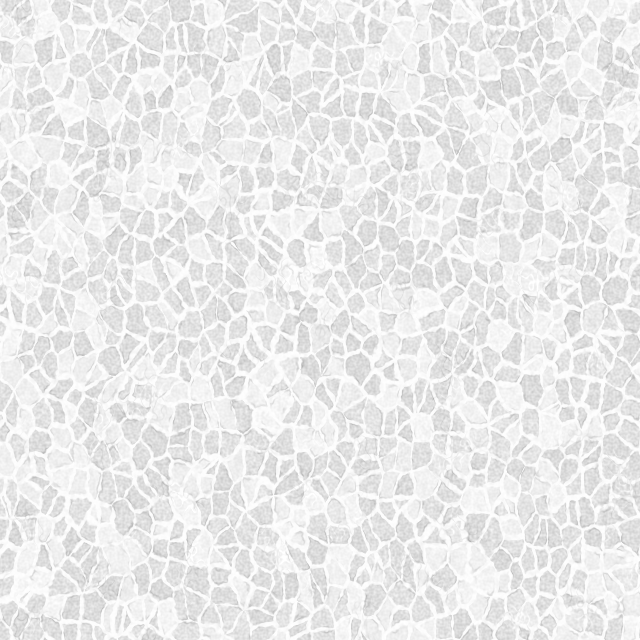
A WebGL 2 fragment shader for this texture:

```glsl
#version 300 es
precision highp float;

uniform vec2 u_resolution;
out vec4 fragColor;

vec2 hash2(vec2 p) {
    vec3 q = fract(p.xyx * vec3(0.1031, 0.1030, 0.0973));
    q += dot(q, q.yzx + 33.33);
    return fract((q.xx + q.yz) * q.zy);
}

float gradientAt(vec2 corner, vec2 offset) {
    float angle = 6.2832 * hash2(corner + 57.0).x;
    return dot(vec2(cos(angle), sin(angle)), offset);
}

float gradientNoise(vec2 p) {
    vec2 i = floor(p), f = fract(p);
    vec2 u = f * f * f * (f * (f * 6.0 - 15.0) + 10.0);
    vec2 e = vec2(1.0, 0.0);
    float low = mix(gradientAt(i, f), gradientAt(i + e, f - e), u.x);
    float high = mix(gradientAt(i + e.yx, f - e.yx), gradientAt(i + 1.0, f - 1.0), u.x);
    return mix(low, high, u.y);
}

// Returns the distance to the nearest cell border and the cell id.
vec3 stoneCells(vec2 p) {
    vec2 base = floor(p), nearest = vec2(0.0), id = base;
    float best = 1e3;
    for (int y = -2; y <= 2; y++) {
        for (int x = -2; x <= 2; x++) {
            vec2 cell = base + vec2(x, y);
            vec2 toSeed = cell + hash2(cell) - p;
            float d = dot(toSeed, toSeed);
            if (d < best) {
                best = d;
                nearest = toSeed;
                id = cell;
            }
        }
    }
    float border = 1e3;
    for (int y = -2; y <= 2; y++) {
        for (int x = -2; x <= 2; x++) {
            vec2 cell = id + vec2(x, y);
            vec2 toSeed = cell + hash2(cell) - p;
            vec2 across = toSeed - nearest;
            if (dot(across, across) > 1e-5) {
                border = min(border, dot(0.5 * (toSeed + nearest), normalize(across)));
            }
        }
    }
    return vec3(border, id);
}

void main() {
    vec2 uv = gl_FragCoord.xy / u_resolution.y;
    float soften = max(0.045, 22.0 / u_resolution.y);

    // Upright chips, leaning and bending a little from place to place
    vec2 bent = uv;
    bent.x += 0.022 * gradientNoise(uv * 7.0) + 0.007 * gradientNoise(uv * 38.0);
    bent.y += 0.007 * gradientNoise(uv * 34.0 + 19.0);
    vec3 stone = stoneCells(bent * vec2(37.0, 27.0));
    vec2 variety = hash2(stone.yz + 211.0);
    vec2 finish = hash2(stone.yz + 431.0);

    // Ragged chip outline with gaps of uneven width
    float ragged = 0.09 * gradientNoise(uv * 95.0) + 0.05 * gradientNoise(uv * 190.0);
    float inside = stone.x - mix(0.045, 0.145, variety.x) + ragged;
    float chip = smoothstep(-soften, soften, inside);

    // Grey chips among a share of pale ones
    float pale = smoothstep(0.66, 0.8, variety.y);
    float tone = mix(mix(0.855, 0.895, finish.x), mix(0.93, 0.965, finish.x), pale);
    tone += 0.03 * gradientNoise(uv * 60.0 + 7.0);

    // Fine mineral grain
    float grain = gradientNoise(uv * 235.0) + 0.6 * gradientNoise(uv * vec2(150.0, 125.0) + 31.0);
    tone += grain * mix(0.085, 0.04, pale);

    // Mortar with faint dust
    float dust = max(gradientNoise(uv * 110.0 + 83.0), 0.0);
    float mortar = 0.992 - 0.06 * dust + 0.012 * grain;
    float shade = mix(mortar, tone, chip);

    // Broken shadow lines along the chip rims
    float rim = 1.0 - smoothstep(0.0, 0.045 + soften, abs(inside - 0.02));
    float broken = smoothstep(0.0, 0.4, gradientNoise(uv * 48.0 + 5.0));
    shade -= 0.10 * rim * broken;

    // Patches of flaked, crinkled surface
    float crease = 1.0 - smoothstep(0.0, 0.14, abs(gradientNoise(uv * vec2(75.0, 58.0) + 41.0)));
    float flaked = smoothstep(0.05, 0.4, gradientNoise(uv * 15.0 + 63.0));
    shade += crease * flaked * mix(-0.06, 0.05, step(0.5, finish.y) * chip);

    fragColor = vec4(vec3(clamp(shade, 0.0, 1.0)), 1.0);
}
```
